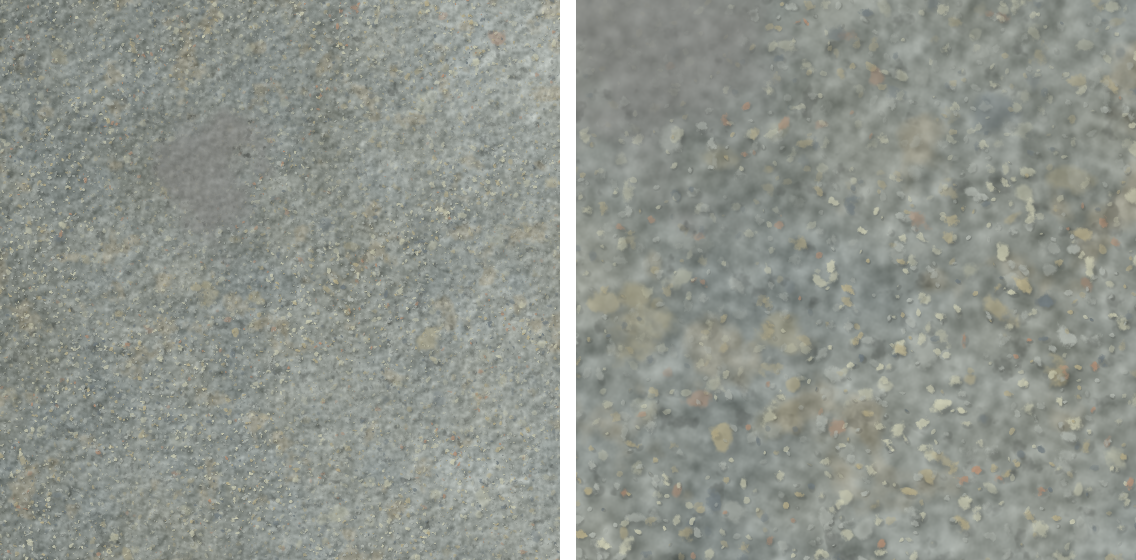
Left: the whole. Right: its middle third, enlarged.
This texture is drawn by a WebGL 2 fragment shader. Its source:

```glsl
#version 300 es
precision highp float;
// Weathered grey asphalt with fine embedded grit, ochre pebbles and one worn smooth patch.

uniform vec2 u_resolution;
out vec4 fragColor;

float hash(vec2 p) {
    return fract(sin(dot(p, vec2(127.1, 311.7))) * 43758.5453);
}

float valueNoise(vec2 p) {
    vec2 cell = floor(p), f = fract(p);
    f = f * f * (3.0 - 2.0 * f);
    float low = mix(hash(cell), hash(cell + vec2(1.0, 0.0)), f.x);
    float high = mix(hash(cell + vec2(0.0, 1.0)), hash(cell + vec2(1.0)), f.x);
    return mix(low, high, f.y);
}

float fbm(vec2 p) {
    float sum = 0.0, amplitude = 0.533;
    for (int i = 0; i < 4; i++) {
        sum += amplitude * valueNoise(p);
        p = mat2(1.6, 1.2, -1.2, 1.6) * p + 7.3;
        amplitude *= 0.5;
    }
    return sum;
}

// Mostly pale grey and cream grit, some ochre, a little rust and slate
vec3 stoneColor(float pick) {
    vec3 color = vec3(0.68, 0.70, 0.67);
    color = mix(color, vec3(0.79, 0.79, 0.69), step(0.38, pick));
    color = mix(color, vec3(0.71, 0.67, 0.53), step(0.66, pick));
    color = mix(color, vec3(0.70, 0.55, 0.45), step(0.86, pick));
    return mix(color, vec3(0.42, 0.46, 0.48), step(0.90, pick));
}

// Soft-edged irregular stones, one per occupied cell, each with a faint shadow
vec3 addStones(vec3 color, vec2 p, float cells, float density, float opacity, float seed) {
    vec2 grid = p * cells + seed;
    vec2 home = floor(grid);
    float ragged = fbm(grid * 2.3) - 0.5;
    for (int y = -1; y <= 1; y++) {
        for (int x = -1; x <= 1; x++) {
            vec2 cell = home + vec2(x, y);
            if (hash(cell + 3.7) > density) continue;
            vec2 center = cell + vec2(hash(cell + 11.3), hash(cell + 23.9));
            float angle = 6.2832 * hash(cell + 31.1);
            float radius = mix(0.18, 0.50, pow(hash(cell + 47.5), 1.5));
            float stretch = mix(1.0, 1.8, hash(cell + 53.2));
            mat2 turn = mat2(cos(angle), sin(angle), -sin(angle), cos(angle));
            vec2 away = grid - center;
            vec2 shape = vec2(1.0, stretch);
            float body = length(turn * away * shape) + ragged * radius * 2.2;
            float shade = length(turn * (away + vec2(-0.3, 0.4) * radius) * shape);
            float shadow = 1.0 - smoothstep(radius * 0.6, radius * 1.3, shade);
            float mask = 1.0 - smoothstep(radius * 0.4, radius * 1.15, body);
            float strength = opacity * mix(0.4, 1.0, hash(cell + 67.8));
            vec3 stone = stoneColor(hash(cell + 71.4)) * (1.0 - 0.2 * ragged);
            color *= 1.0 - 0.16 * shadow * strength;
            color = mix(color, stone, mask * strength);
        }
    }
    return color;
}

// Worn area with a ragged, wandering outline
float wornPatch(vec2 p) {
    vec2 away = (p - vec2(0.365, 0.69)) * vec2(1.0, 0.85);
    float outline = length(away) + 0.16 * (fbm(p * 17.0) - 0.5);
    return 1.0 - smoothstep(0.06, 0.135, outline);
}

// Binder: broad lighting, mottling, fine grain and lit relief
vec3 binder(vec2 p, float worn) {
    vec3 color = vec3(0.553, 0.577, 0.555);
    color += 0.085 * (p.x - 0.5) + 0.025 * (0.5 - p.y);
    color += 0.06 * smoothstep(0.55, 1.0, p.x) * smoothstep(0.6, 1.0, p.y);
    color += 0.10 * (fbm(p * 7.0) - 0.5) + 0.10 * (fbm(p * 24.0 + 20.0) - 0.5);

    float warmth = fbm(p * 12.0 + 40.0) - 0.5;
    color += vec3(0.025, 0.004, -0.03) * warmth;
    float stain = smoothstep(0.62, 0.78, fbm(p * 24.0 + 90.0));
    color = mix(color, vec3(0.65, 0.61, 0.51), 0.4 * stain * (1.0 - worn));
    color = mix(color, vec3(0.515, 0.518, 0.505), 0.7 * worn);

    float grain = valueNoise(p * 105.0) + valueNoise(p * 190.0 + 5.0) - 1.0;
    float relief = fbm(p * 75.0) - fbm(p * 75.0 + vec2(0.32, -0.38));
    float roughness = mix(1.0, 0.5, worn);
    color += roughness * (0.08 * grain + 0.23 * relief);

    float pits = smoothstep(0.64, 0.80, fbm(p * 72.0 + 130.0));
    float rim = worn * (1.0 - worn) * 4.0;
    return color * (1.0 - pits * (0.15 + 0.16 * rim) * roughness);
}

void main() {
    vec2 p = gl_FragCoord.xy / min(u_resolution.x, u_resolution.y);
    float worn = wornPatch(p);
    vec3 color = binder(p, worn);

    // Coarse to fine, so small grit lies over the larger pebbles
    float exposed = 1.0 - 0.85 * worn;
    float cluster = mix(0.6, 1.1, smoothstep(0.35, 0.65, fbm(p * 10.0 + 60.0)));
    color = addStones(color, p, 21.0, 0.12, 0.45 * exposed, 17.0);
    color = addStones(color, p, 46.0, 0.25, 0.62 * exposed * cluster, 39.0);
    color = addStones(color, p, 82.0, 0.42, 0.75 * exposed * cluster, 71.0);
    color = addStones(color, p, 130.0, 0.46, 0.78 * exposed * cluster, 113.0);

    fragColor = vec4(clamp(color, 0.0, 1.0), 1.0);
}
```
